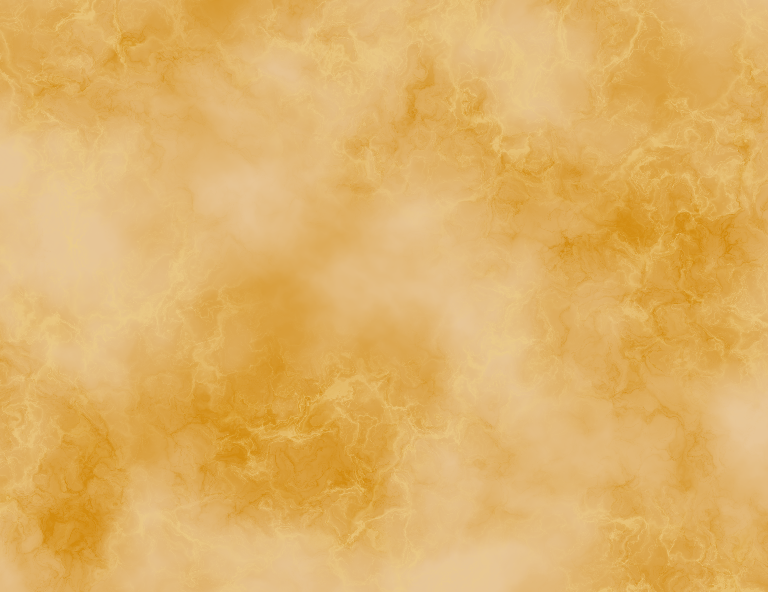
Write a WebGL 1 fragment shader that draws this texture.

```glsl
precision highp float;
// Honey-coloured marble: soft amber and cream clouds, crossed by fine
// branching veins (dark in the amber areas, pale yellow elsewhere) and by
// faint upright folds. All layers come from warped gradient noise.

uniform vec2 u_resolution;

#define CLOUD_SCALE 3.0
#define CLOUD_CONTRAST 0.70
#define BASE_TONE 0.67
#define MOTTLE 0.17
#define VEIN_SCALE 4.2
#define CRINKLE 0.032
#define DARK_VEIN 0.40
#define PALE_VEIN 0.66
#define FOLD_STRENGTH 0.08
#define AMBER vec3(0.825, 0.560, 0.100)
#define CREAM vec3(0.905, 0.770, 0.580)
#define VEIN_YELLOW vec3(0.928, 0.808, 0.525)

const mat2 TURN = mat2(0.8, 0.6, -0.6, 0.8);

// Random unit direction for each lattice point
vec2 gradientAt(vec2 cell) {
  vec3 h = fract(cell.xyx * vec3(0.1031, 0.1030, 0.0973));
  h += dot(h, h.yzx + 33.33);
  return normalize(fract((h.xx + h.yz) * h.zy) * 2.0 - 0.9999);
}

// Gradient noise, roughly -0.7 to 0.7
float noise(vec2 p) {
  vec2 i = floor(p);
  vec2 f = p - i;
  vec2 u = f * f * f * (f * (f * 6.0 - 15.0) + 10.0);
  vec2 e = vec2(1.0, 0.0);
  float low = mix(dot(gradientAt(i), f),
                  dot(gradientAt(i + e), f - e), u.x);
  float high = mix(dot(gradientAt(i + e.yx), f - e.yx),
                   dot(gradientAt(i + 1.0), f - 1.0), u.x);
  return mix(low, high, u.y);
}

float fbm(vec2 p) {
  float sum = 0.0;
  float amp = 1.0;
  for (int k = 0; k < 5; k++) {
    sum += amp * noise(p);
    p = TURN * p * 2.03 + 17.3;
    amp *= 0.5;
  }
  return sum;
}

// Sharp ridges; finer branches grow only close to the coarser ones
float veins(vec2 p) {
  float sum = 0.0;
  float reach = 1.0;
  float amp = 0.6;
  for (int k = 0; k < 5; k++) {
    float ridge = max(1.0 - 2.0 * abs(noise(p)), 0.0);
    sum += amp * reach * pow(ridge, 15.0);
    reach *= clamp(1.9 * ridge * ridge, 0.0, 1.0);
    p = TURN * p * 2.1 + 9.7;
    amp *= 1.02;
  }
  return min(sum, 1.4);
}

// Long thin upright creases with soft sides
float folds(vec2 p) {
  float bend = noise(p * 1.3 + 41.0);
  float n = noise(vec2(p.x * 3.2 + bend, p.y * 0.7) + 63.0);
  return exp(-abs(n) * 28.0) + 0.5 * smoothstep(0.0, 0.12, n);
}

void main() {
  vec2 p = gl_FragCoord.xy / u_resolution.y + vec2(3.7, 8.2);

  // Domain warp: gentle swirls, and a strong fine crinkle for the veins
  vec2 swirl = vec2(noise(p * 2.6 + 5.0), noise(p * 2.6 + 27.0));
  vec2 crinkle = vec2(fbm(p * 17.0 + 11.0), fbm(p * 17.0 + 51.0));
  vec2 warped = p + 0.07 * swirl;
  vec2 crooked = warped + CRINKLE * crinkle;

  // Clouds with a little ragged mottling
  float cloud = fbm(mix(warped, crooked, 0.3) * CLOUD_SCALE);
  float tone = BASE_TONE + CLOUD_CONTRAST * cloud;
  float amberArea = 1.0 - smoothstep(0.40, 0.88, tone);
  tone += MOTTLE * fbm(crooked * 9.0 + 19.0) * (0.4 + 0.6 * amberArea);

  // Faint folds in scattered patches
  float foldPatch = smoothstep(0.0, 0.3, noise(p * 1.7 + 83.0));
  tone += FOLD_STRENGTH * foldPatch * (folds(p) - 0.3);

  // Dark veins gather in the amber areas
  float darkPatch = smoothstep(-0.45, 0.1, noise(p * 3.4 + 71.0));
  float dark = veins(crooked * VEIN_SCALE + 31.0)
             + 0.6 * veins(crooked * VEIN_SCALE * 2.2 + 13.0);
  tone -= DARK_VEIN * dark * darkPatch * (0.12 + 0.88 * amberArea);
  vec3 color = mix(AMBER, CREAM, clamp(tone, -0.08, 1.02));

  // Pale veins in their own patches
  float palePatch = smoothstep(-0.4, 0.2, noise(p * 2.8 + 97.0));
  float pale = veins(crooked * VEIN_SCALE * 1.15 + 57.0)
             + 0.5 * veins(crooked * VEIN_SCALE * 2.5 + 77.0);
  color = mix(color, VEIN_YELLOW, PALE_VEIN * min(pale, 1.0) * palePatch);

  gl_FragColor = vec4(color, 1.0);
}
```
